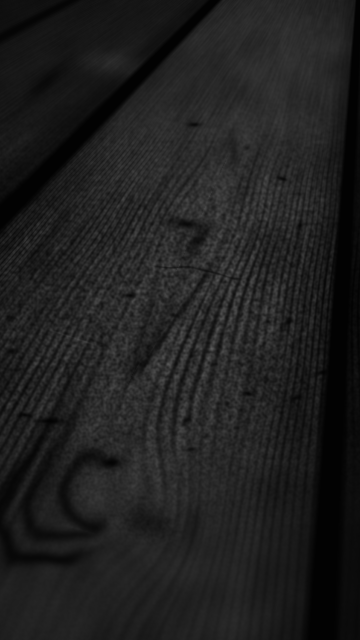
Give the GLSL for this texture, as a Shadertoy shader.

```glsl
const vec2 VANISH = vec2(0.5755, 1.2435);

vec2 hash2(vec2 p) {
    vec3 q = fract(p.xyx * vec3(0.1031, 0.1030, 0.0973));
    q += dot(q, q.yzx + 33.33);
    return fract((q.xx + q.yz) * q.zy);
}

float gradDot(vec2 cell, vec2 f, vec2 corner) {
    float angle = 6.2832 * hash2(cell + corner).x;
    return dot(vec2(cos(angle), sin(angle)), f - corner);
}

float gradNoise(vec2 p) {
    vec2 i = floor(p), f = p - i;
    vec2 u = f * f * (3.0 - 2.0 * f);
    float low = mix(gradDot(i, f, vec2(0, 0)), gradDot(i, f, vec2(1, 0)), u.x);
    float high = mix(gradDot(i, f, vec2(0, 1)), gradDot(i, f, vec2(1, 1)), u.x);
    return mix(low, high, u.y);
}

float band(float x, float lo, float hi, float soft) {
    return smoothstep(lo - soft, lo + soft, x) * (1.0 - smoothstep(hi - soft, hi + soft, x));
}

float stroke(float dist, float width) {
    return exp(-dist * dist / (width * width));
}

vec2 local(vec2 p, vec2 centre, vec2 radius, float tilt) {
    float c = cos(tilt), s = sin(tilt);
    return mat2(c, -s, s, c) * (p - centre) / radius;
}

float blob(vec2 p, vec2 centre, vec2 radius, float tilt) {
    vec2 q = local(p, centre, radius, tilt);
    return exp(-dot(q, q));
}

// Growth lines: wide beside the heart, dense toward the board edges
float growthLines(float r, float wobble) {
    return pow(0.5 + 0.5 * cos(6.2832 * (30.0 * r + 60.0 * r * r + wobble)), 2.0);
}

// Dark tongue that narrows to a tip below the upper knot
float tongue(float a, float h, float wobble) {
    float t = abs(a + 0.448 - 0.06 * h + wobble) - 0.35 * h;
    float rim = stroke(t, 0.011) * (a > -0.445 ? 0.6 : 0.4);
    float fill = smoothstep(0.008, -0.01, t) * exp(-max(h, 0.0) * 11.0) * 0.75;
    return band(h, 0.0, 0.18, 0.02) * max(rim, fill);
}

// Rings that sweep down the left of the lower knot and close under it
float knotRings(vec2 p, float a, float wobble) {
    float below = max(0.219 - p.y + 0.3 * max(a + 0.5, 0.0), 0.0) * step(p.y, 0.219);
    float r = length(vec2(a + 0.415, below * 1.2)) + wobble;
    float reach = (1.0 - smoothstep(-0.43, -0.36, a)) * (1.0 - smoothstep(0.24, 0.5, p.y));
    float sweep = 0.75 * stroke(r - 0.138, 0.013) + 0.65 * stroke(r - 0.098, 0.012);
    float loopR = length(local(p, vec2(0.15, 0.232), vec2(0.05, 0.055), -0.3)) + wobble * 9.0;
    float loopSide = 1.0 - smoothstep(0.145, 0.185, p.x);
    return max(sweep * reach, 0.65 * stroke(loopR - 1.0, 0.22) * loopSide);
}

float specks(vec2 p) {
    float dark = 0.0;
    for (int i = 0; i < 30; i++) {
        vec2 h = hash2(vec2(float(i) * 3.7 + 1.3, 8.1));
        vec2 k = hash2(vec2(float(i) * 5.3 + 2.9, 4.7));
        vec2 radius = vec2(0.004 + 0.006 * k.x, 0.003 + 0.002 * k.y);
        dark = max(dark, blob(p, vec2(0.54 * h.x, 0.25 + 0.62 * h.y), radius, k.y - 0.3) * (0.4 + 0.5 * k.x));
    }
    return dark;
}

void mainImage(out vec4 fragColor, in vec2 fragCoord) {
    vec2 p = fragCoord / iResolution.y;
    // Board coordinates: a runs across the boards, z along them
    float z = 1.0 / (VANISH.y - p.y), a = (p.x - VANISH.x) * z;
    float focus = band(p.y, 0.27, 0.73, 0.17);
    float mainBoard = step(-0.98, a) * step(a, -0.06);

    // Grain bends around both knots
    float g = a - 0.055 * blob(p, vec2(0.235, 0.19), vec2(0.09, 0.11), 0.0);
    g += 0.03 * sign(-0.45 - a) * blob(p, vec2(0.297, 0.651), vec2(0.09, 0.07), 0.0);
    float wobble = gradNoise(vec2(a * 7.0, z * 2.5));
    float lines = growthLines(abs(g + 0.445), wobble * 1.2) * smoothstep(0.03, 0.08, abs(g + 0.445));
    float streaks = gradNoise(vec2(g * 85.0, z * 4.0)) + 0.7 * gradNoise(vec2(a * 24.0, z * 3.0));
    float patches = gradNoise(p * vec2(7.0, 11.0)) + 0.6 * gradNoise(p * 23.0);
    float fibre = gradNoise(p * 110.0) + gradNoise(p * 210.0);

    // Light falls on the middle of the centre board
    float light = 0.112 + 0.105 * blob(p, vec2(0.285, 0.5), vec2(0.2, 0.36), -0.2);
    light += 0.045 * blob(p, vec2(0.43, 0.88), vec2(0.13, 0.16), 0.0);
    float sideBoard = 0.088 + 0.075 * blob(p, vec2(0.19, 0.895), vec2(0.06, 0.02), -0.2);
    sideBoard *= 1.0 - 0.35 * smoothstep(-1.5, -2.1, a);
    float shade = mix(a < -0.5 ? sideBoard : 0.065, light, mainBoard);
    shade *= 1.0 + 0.25 * patches + 0.4 * streaks * (0.4 + 0.6 * focus);
    shade *= 1.0 + 0.5 * fibre * (0.12 + 0.88 * focus);
    float grainDepth = mix(0.17, 0.52, focus) * (1.0 - smoothstep(0.7, 0.88, p.y));
    float lowerLeft = (1.0 - smoothstep(0.1, 0.24, p.y)) * (1.0 - smoothstep(-0.4, -0.3, a));
    shade *= 1.0 - grainDepth * lines * step(-0.98, a) * (0.8 + 0.9 * wobble) * (1.0 - 0.7 * lowerLeft);

    // Lower knot, its rings and the dark hole beside it
    shade *= 1.0 - knotRings(p, a, wobble * 0.014 + patches * 0.018);
    float knotR = length(local(p, vec2(0.222, 0.19), vec2(0.062, 0.038), -0.35)) + 0.25 * patches;
    float knotTone = 0.165 - 0.075 * blob(p, vec2(0.235, 0.182), vec2(0.042, 0.024), -0.3);
    shade = mix(shade, knotTone * (1.0 + 0.2 * fibre + 0.2 * streaks), 1.0 - smoothstep(0.7, 1.15, knotR));
    shade *= 1.0 - 0.3 * blob(p, vec2(0.302, 0.175), vec2(0.014, 0.04), -0.2);
    shade += 0.04 * blob(p, vec2(0.157, 0.22), vec2(0.016, 0.018), 0.0);
    shade *= 1.0 - 0.9 * blob(p, vec2(0.173, 0.277), vec2(0.018, 0.009), 0.1);

    // Upper knot with its tail and tongue
    shade *= 1.0 - tongue(a, p.y - 0.401, wobble * 0.025 + streaks * 0.01);
    shade *= 1.0 - 0.7 * blob(p, vec2(0.288 + 0.02 * patches, 0.65), vec2(0.03, 0.008), -0.15);
    shade *= 1.0 - 0.65 * blob(p, vec2(0.31, 0.625 + 0.02 * patches), vec2(0.022, 0.011), 0.7);
    shade *= 1.0 - 0.35 * blob(p, vec2(0.365, 0.765), vec2(0.008, 0.025), 0.1);

    // Scratches, nicks and stains
    float crack = p.y - 0.579 + 0.11 * (p.x - 0.3) + 0.012 * patches;
    shade *= 1.0 - 0.4 * stroke(crack, 0.0016) * band(p.x, 0.245, 0.375, 0.02);
    float scratch = p.y - 0.472 + 0.33 * (p.x - 0.115);
    shade += 0.04 * stroke(scratch, 0.0016) * band(p.x, 0.08, 0.145, 0.01);
    shade *= 1.0 - 0.9 * specks(p) * mainBoard;
    shade *= 1.0 - 0.85 * blob(p, vec2(0.077, 0.342), vec2(0.024, 0.005), 0.0);
    shade *= 1.0 - 0.55 * blob(p, vec2(0.073, 0.872), vec2(0.045, 0.011), 0.75);
    shade *= 1.0 - 0.6 * blob(p, vec2(0.02, 0.685), vec2(0.045, 0.014), 0.3);

    // Gaps between boards, with softly shaded edges
    float gap = max(band(a, -1.025, -0.945, 0.018), band(a, -0.08, -0.039, 0.008));
    gap = max(gap, 0.8 * band(a, -1.95, -1.85, 0.045));
    shade *= 1.0 - 0.3 * max(band(a, -1.12, -0.93, 0.06), smoothstep(-0.17, -0.07, a));
    fragColor = vec4(vec3(clamp(mix(shade, 0.006, gap), 0.0, 1.0)), 1.0);
}
```
